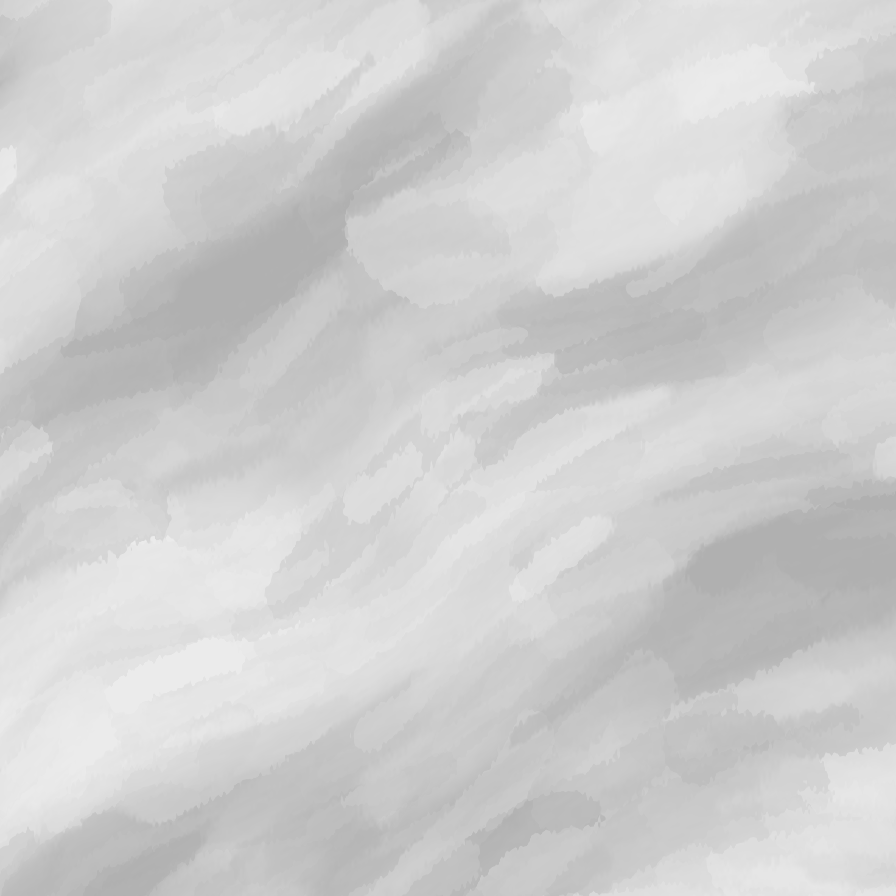
Reproduce this texture procedurally as a Shadertoy shader.

```glsl
const float MID_GREY = 0.796;
const float BAND_CONTRAST = 0.21;
const float STROKE_CONTRAST = 0.13;
const int LAYERS = 8;

float hash(vec2 p) {
    return fract(sin(dot(p, vec2(127.1, 311.7))) * 43758.5453);
}

float noise(vec2 p) {
    vec2 i = floor(p);
    vec2 f = fract(p);
    f = f * f * (3.0 - 2.0 * f);
    float low = mix(hash(i), hash(i + vec2(1.0, 0.0)), f.x);
    float high = mix(hash(i + vec2(0.0, 1.0)), hash(i + vec2(1.0, 1.0)), f.x);
    return mix(low, high, f.y);
}

// Smooth random displacement
vec2 warp(vec2 p, float amount) {
    return amount * (vec2(noise(p), noise(p + 41.3)) - 0.5);
}

// Coordinates along and across the sweep, steep at left and flatter at right
vec2 sweep(vec2 p) {
    float bend = 0.13 * (noise(p * 2.8 + 4.0) - 0.5);
    float across = 0.82 * (p.y - 1.02 * p.x + 0.36 * p.x * p.x) + bend;
    float along = 0.95 * p.x + 0.5 * p.y;
    return vec2(along, across);
}

// Alternating light and dark bands
float bandTone(vec2 q) {
    float n = 0.75 * noise(q * vec2(2.8, 8.0) + 17.0) + 0.25 * noise(q * vec2(7.0, 17.0) + 31.0);
    return MID_GREY + BAND_CONTRAST * (smoothstep(0.2, 0.8, n) - 0.5);
}

// Signed distance to a bent stroke along x that tapers toward one end
float strokeDistance(vec2 d, float halfLength, float radius, float tilt, float curve, float taper) {
    d.y -= tilt * d.x + curve * d.x * d.x;
    float along = clamp(d.x, -halfLength, halfLength);
    d.x -= along;
    return length(d) - radius * (1.0 - 0.5 * abs(taper) + 0.5 * taper * along / halfLength);
}

// Paints one layer of scattered translucent strokes over a tone
float paintLayer(float tone, vec2 q, float size, float fray, float softness, float seed) {
    vec2 cell = vec2(0.38, 0.15) * size;
    vec2 origin = vec2(hash(vec2(seed, 1.0)), hash(vec2(seed, 2.0))) * cell;
    vec2 home = floor((q - origin) / cell);
    for (int j = -1; j <= 1; j++) {
        for (int i = -1; i <= 1; i++) {
            vec2 id = home + vec2(i, j);
            vec2 key = id + seed * 19.7;
            vec2 jitter = 0.25 + 0.5 * vec2(hash(key), hash(key + 3.1));
            vec2 center = origin + (id + jitter) * cell;
            float halfLength = cell.x * mix(0.12, 0.75, hash(key + 5.3));
            float radius = cell.y * mix(0.2, 0.45, hash(key + 7.7));
            float tilt = 0.4 * (hash(key + 9.2) - 0.5);
            float curve = 0.8 * (hash(key + 11.4) - 0.5);
            float taper = 1.4 * (hash(key + 12.5) - 0.5);
            float dist = strokeDistance(q - center, halfLength, radius, tilt, curve, taper) + fray;

            // Crisp rims melt into soft ones along the stroke
            float rim = mix(0.002, 0.04 * size, softness);
            float cover = 1.0 - smoothstep(-rim, 0.0, dist);
            float opacity = mix(0.12, 0.6, hash(key + 13.6));
            opacity *= step(hash(key + 15.8), 0.85);
            float ink = bandTone(center) + STROKE_CONTRAST * (hash(key + 17.9) - 0.5);
            tone = mix(tone, ink, cover * opacity);
        }
    }
    return tone;
}

void mainImage(out vec4 fragColor, in vec2 fragCoord) {
    vec2 p = fragCoord / iResolution.y;
    vec2 q = sweep(p);

    // Fine bristle fraying of the rims
    float fray = 0.009 * (noise(p * vec2(320.0, 140.0)) - 0.5);
    fray += 0.005 * (noise(p * 60.0) - 0.5);

    float tone = bandTone(q);
    for (int k = 0; k < LAYERS; k++) {
        float seed = float(k) + 1.0;
        float size = mix(1.35, 0.42, float(k) / float(LAYERS - 1));
        float softness = smoothstep(0.4, 0.85, noise(p * 7.0 + seed * 13.0));
        vec2 wobbled = q + warp(p * 8.0 + seed * 5.0, 0.035);
        tone = paintLayer(tone, wobbled, size, fray, softness, seed);
    }

    // Faint dry-brush grain
    tone += 0.009 * (noise(q * vec2(70.0, 180.0)) - 0.5);
    fragColor = vec4(vec3(clamp(tone, 0.69, 0.92)), 1.0);
}
```
